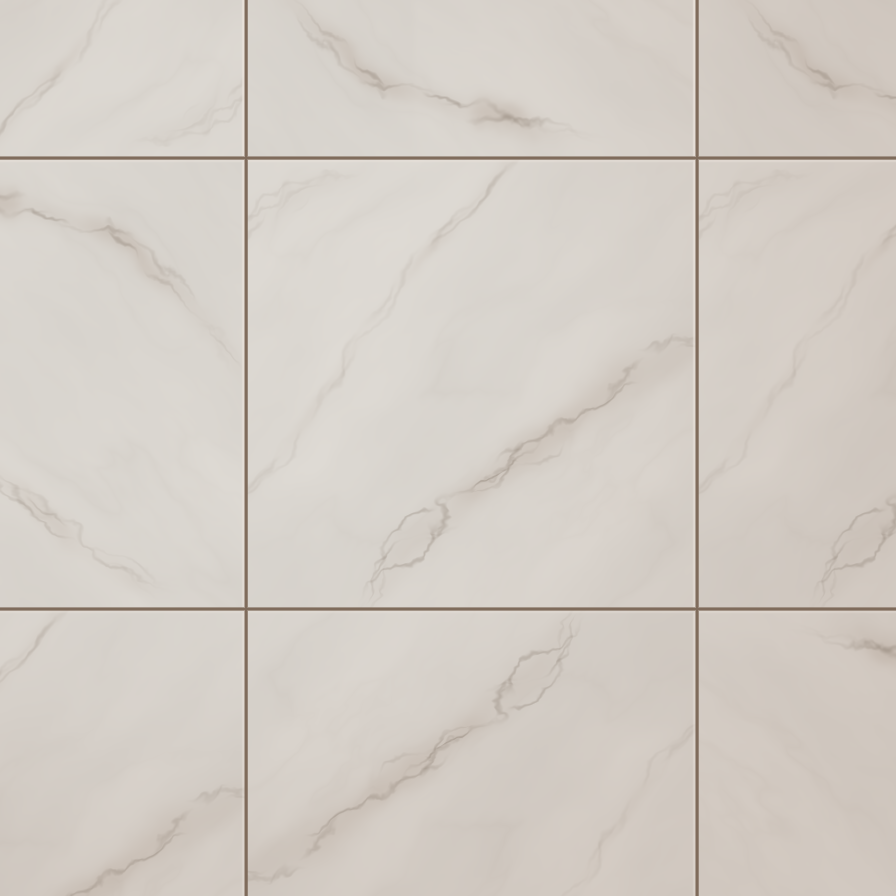
Reproduce this texture procedurally as a WebGL 2 fragment shader.

```glsl
#version 300 es
precision highp float;
// Polished cream marble tiles with diagonal veins and thin brown grout.

#define PITCH 0.5033
#define CORNER vec2(0.2747, 0.3203)
#define GROUT_HALF 0.0018
#define BEVEL 0.0045
#define PRINT_B_MASK 396
#define TURNED_MASK 78
#define STONE_LIGHT vec3(0.858, 0.842, 0.818)
#define STONE_SHADE vec3(0.815, 0.780, 0.748)
#define STONE_BEVEL vec3(0.920, 0.890, 0.860)
#define VEIN_TAN vec3(0.720, 0.660, 0.610)
#define VEIN_DARK vec3(0.530, 0.480, 0.430)
#define GROUT_BROWN vec3(0.480, 0.400, 0.335)

uniform vec2 u_resolution;
out vec4 fragColor;

float hash(vec2 p) {
    return fract(sin(dot(p, vec2(127.1, 311.7))) * 43758.5453);
}

float noise(vec2 p) {
    vec2 i = floor(p), f = fract(p);
    f = f * f * (3.0 - 2.0 * f);
    return mix(mix(hash(i), hash(i + vec2(1, 0)), f.x),
               mix(hash(i + vec2(0, 1)), hash(i + vec2(1, 1)), f.x), f.y);
}

float fbm(vec2 p) {
    float sum = 0.0, amp = 0.5;
    for (int i = 0; i < 5; i++) {
        sum += amp * noise(p);
        p = mat2(1.6, 1.2, -1.2, 1.6) * p + 7.3;
        amp *= 0.5;
    }
    return sum;
}

float span(float x, float a, float b) {
    return smoothstep(a - 0.1, a + 0.1, x) * smoothstep(b + 0.1, b - 0.1, x);
}

// Soft band (x) and broken hairlines (y) around signed distance d
vec2 vein(vec2 p, float d, float width, float seed) {
    float patches = smoothstep(0.2, 0.75, noise(p * 9.0 + seed));
    float band = exp(-d * d / (width * width)) * (0.35 + 0.65 * patches);
    float lines = 0.0;
    for (int i = 0; i < 4; i++) {
        vec2 q = p + seed + float(i) * 5.7;
        float offset = (fbm(q * 8.0) - 0.48) * width * 4.5;
        float broken = smoothstep(0.35, 0.85, noise(q * 13.0));
        lines += smoothstep(0.008, 0.0, abs(d - offset)) * broken;
    }
    return vec2(band, lines);
}

// Print A: a wide rising vein, a thin one above it and a faint corner wisp
vec2 printA(vec2 p) {
    float wide = (p.y + 0.235 - 1.15 * p.x + 0.33 * p.x * p.x) * 0.75;
    float thin = (p.y - 0.26 - 1.3 * p.x + 0.1 * p.x * p.x) * 0.62;
    float wisp = (p.y - 0.87 - 0.4 * p.x) * 0.9;
    vec2 v = vein(p, wide, 0.035, 3.0) * span(p.x, 0.27, 1.1) * mix(1.0, 0.5, smoothstep(0.75, 1.0, p.x));
    v += vein(p, thin, 0.016, 11.0) * (0.3 + 0.5 * span(p.x, 0.42, 0.6));
    return v + vein(p, wisp, 0.03, 23.0) * 0.35 * span(p.x, -0.1, 0.2);
}

// Print B: a curved falling vein and a shorter one near the top
vec2 printB(vec2 p) {
    float bend = 0.45 * exp(-3.4 * p.x);
    float slope = 3.4 * bend + 0.05;
    float curve = (p.y - 0.04 - bend + 0.05 * p.x) * inversesqrt(1.0 + slope * slope);
    float upper = (p.y - 1.0 + 0.1 * p.x + 0.8 * p.x * p.x) * 0.8;
    vec2 v = vein(p, curve, 0.025, 31.0) * (0.3 + 0.8 * span(p.x, 0.18, 0.65)) * span(p.x, -0.2, 0.72);
    return v + vein(p, upper, 0.028, 43.0) * 0.6 * span(p.x, 0.22, 0.58);
}

void main() {
    vec2 uv = gl_FragCoord.xy / u_resolution;
    float px = 1.0 / min(u_resolution.x, u_resolution.y);
    vec2 grid = (uv - CORNER) / PITCH;
    vec2 cell = floor(grid) + 1.0;
    int id = int(cell.x + 3.0 * cell.y);

    // Each tile carries one of two prints, some turned by half a circle
    vec2 p = fract(grid);
    if (((TURNED_MASK >> id) & 1) == 1) p = 1.0 - p;
    bool isB = ((PRINT_B_MASK >> id) & 1) == 1;
    vec2 warped = p + 0.09 * (vec2(fbm(p * 5.0), fbm(p * 5.0 + 19.0)) - 0.48);
    vec2 v = isB ? printB(warped) : printA(warped);

    // Stone tone: warm falloff, clouds and faint diagonal streaks
    float falloff = smoothstep(0.2, 0.9, length(uv - vec2(0.25, 0.65)));
    vec3 color = mix(STONE_LIGHT, STONE_SHADE, falloff);
    float side = isB ? -1.0 : 1.0;
    vec2 grain = vec2(warped.x + side * warped.y, warped.y - side * warped.x);
    float cloud = fbm(grain * vec2(1.8, 5.0) + 4.0);
    float streak = pow(1.0 - abs(2.0 * fbm(grain * vec2(1.5, 4.0) + 37.0) - 0.96), 14.0);
    color += (cloud - 0.48) * 0.045 + (hash(cell) - 0.5) * 0.008;
    color -= streak * vec3(0.018, 0.021, 0.023) * noise(p * 5.0);
    color += 0.008 * smoothstep(0.458, 0.468, uv.x) * smoothstep(0.72, 1.0, uv.y) * smoothstep(0.75, 0.47, uv.x);

    // Veins
    color = mix(color, VEIN_TAN, clamp(v.x * 0.36, 0.0, 0.6));
    color = mix(color, VEIN_DARK, clamp(v.y * 0.30, 0.0, 0.55));

    // Light bevel left of and below each joint, then the joint itself
    vec2 s = (fract(grid + 0.5) - 0.5) * PITCH;
    vec2 rim = smoothstep(-BEVEL - px, -BEVEL + px, s) * step(s, vec2(0.0));
    color = mix(color, STONE_BEVEL, max(rim.x, rim.y * 0.6) * (0.35 + 0.5 * uv.y));
    vec2 joint = clamp((GROUT_HALF - abs(s)) / px + 0.5, 0.0, 1.0);
    color = mix(color, GROUT_BROWN, max(joint.x, joint.y) * 0.95);
    fragColor = vec4(color, 1.0);
}
```
